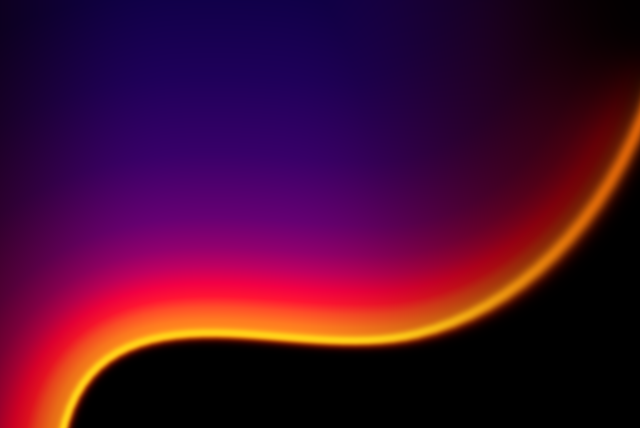
Reproduce this background procedurally as a Shadertoy shader.

```glsl
const float ASPECT = 1.5;
const int CURVES = 3;
const int STEPS = 16;

// Chained cubic Bezier control points; neighbours share their ends
const vec2 PATH[10] = vec2[10](
    vec2(0.143, -0.02), vec2(0.185, 0.18), vec2(0.33, 0.225),
    vec2(0.508, 0.223), vec2(0.66, 0.221), vec2(0.83, 0.185),
    vec2(0.977, 0.221), vec2(1.20, 0.275), vec2(1.42, 0.47),
    vec2(1.53, 0.79));

// Glow colours by height above the curve
const int STOPS = 11;
const float HEIGHTS[STOPS] = float[STOPS](
    0.0, 0.03, 0.06, 0.085, 0.115, 0.155, 0.20, 0.27, 0.42, 0.60, 0.80);
const vec3 GLOW[STOPS] = vec3[STOPS](
    vec3(1.0, 0.58, 0.10), vec3(1.0, 0.48, 0.13), vec3(1.0, 0.30, 0.16),
    vec3(1.0, 0.08, 0.20), vec3(0.95, 0.0, 0.27), vec3(0.75, 0.0, 0.38),
    vec3(0.57, 0.0, 0.43), vec3(0.40, 0.0, 0.45), vec3(0.22, 0.0, 0.41),
    vec3(0.12, 0.0, 0.35), vec3(0.06, 0.0, 0.28));

const vec3 RIM_BRIGHT = vec3(1.0, 0.82, 0.10);
const vec3 RIM_DIM = vec3(0.85, 0.38, 0.03);
const vec2 RIM_WIDTH = vec2(0.010, 0.018);
const vec2 SPILL_WIDTH = vec2(0.017, 0.035);
const vec3 SPILL_TINT = vec3(1.0, 0.65, 0.5);
const float LEFT_START = 0.40;
const float RIGHT_START = 0.65;
const vec3 LEFT_FADE = vec3(1.3, 1.8, 5.0);
const vec3 RIGHT_FADE = vec3(1.6, 2.5, 4.2);
const float RIGHT_SQUEEZE = 0.6;
const float CORNER_SHADE = 0.9;

vec2 bezier(int first, float t) {
    float s = 1.0 - t;
    return s * s * s * PATH[first] + 3.0 * s * s * t * PATH[first + 1]
         + 3.0 * s * t * t * PATH[first + 2] + t * t * t * PATH[first + 3];
}

// Signed distance to the path, positive on its upper left side
float pathDistance(vec2 p) {
    float nearest = 1e5;
    float side = 1.0;
    vec2 a = PATH[0];
    for (int c = 0; c < CURVES; c++) {
        for (int i = 1; i <= STEPS; i++) {
            vec2 b = bezier(3 * c, float(i) / float(STEPS));
            vec2 ab = b - a, ap = p - a;
            float t = clamp(dot(ap, ab) / dot(ab, ab), 0.0, 1.0);
            float d = length(ap - ab * t);
            if (d < nearest) {
                nearest = d;
                side = ab.x * ap.y - ab.y * ap.x < 0.0 ? -1.0 : 1.0;
            }
            a = b;
        }
    }
    return nearest * side;
}

vec3 glowRamp(float height) {
    vec3 color = GLOW[0];
    for (int i = 1; i < STOPS; i++) {
        float t = (height - HEIGHTS[i - 1]) / (HEIGHTS[i] - HEIGHTS[i - 1]);
        color = mix(color, GLOW[i], clamp(t, 0.0, 1.0));
    }
    return color;
}

float bell(float x, float width) {
    return exp(-x * x / (width * width));
}

void mainImage(out vec4 fragColor, in vec2 fragCoord) {
    vec2 p = fragCoord / iResolution.xy * vec2(ASPECT, 1.0);
    float d = pathDistance(p);
    float right = smoothstep(0.8, ASPECT, p.x);

    // Glow above the curve, dimmed toward both sides
    vec3 color = glowRamp(max(d, 0.0) * (1.0 + RIGHT_SQUEEZE * right));
    float leftOffset = max(LEFT_START - p.x, 0.0);
    float rightOffset = max(p.x - RIGHT_START, 0.0);
    color *= exp(-LEFT_FADE * leftOffset * leftOffset
                 - RIGHT_FADE * rightOffset * rightOffset);
    color *= 1.0 - CORNER_SHADE * smoothstep(0.65, 0.95, p.y)
                 * smoothstep(1.1, ASPECT, p.x);

    // Short warm spill into the dark side
    vec3 spill = min(d, 0.0) / (mix(SPILL_WIDTH.x, SPILL_WIDTH.y, right) * SPILL_TINT);
    color *= exp(-spill * spill);

    // Bright rim along the curve
    float rim = bell(d, mix(RIM_WIDTH.x, RIM_WIDTH.y, right));
    color = mix(color, mix(RIM_BRIGHT, RIM_DIM, right), rim);

    fragColor = vec4(color, 1.0);
}
```
